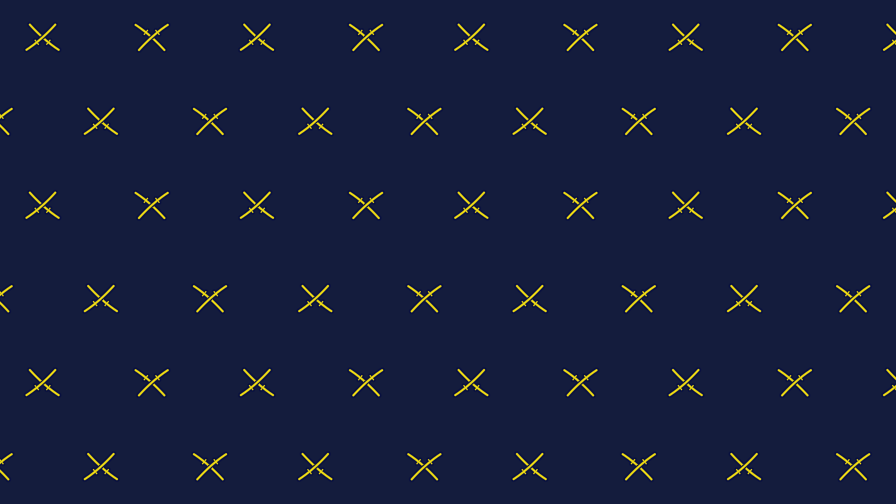
Reproduce this pattern procedurally as a Shadertoy shader.

```glsl
#define GROUND vec3(0.08, 0.11, 0.24)
#define HALO vec3(0.02, 0.05, 0.25)
#define YELLOW vec3(0.95, 0.87, 0.07)
#define UNITS_HIGH 54.0
#define ROW_PITCH 9.2
#define PAIR_PITCH 22.97
#define FLIP_OFFSET 11.69
#define ROW_SHIFT 6.25
#define FIRST_CENTRE vec2(4.56, 4.0)
#define HALF_WIDTH 0.112
#define GAP 0.25

// Gentle parabola followed by each blade
vec2 bladePoint(float t) { return vec2(t, t * (0.9 + 0.0725 * t)); }
vec2 bladeSlope(float t) { return vec2(1.0, 0.9 + 0.145 * t); }

float bladeDistance(vec2 p) {
    float t = 0.5 * (p.x + p.y);
    for (int i = 0; i < 3; i++) {
        vec2 slope = bladeSlope(t);
        t -= dot(bladePoint(t) - p, slope) / dot(slope, slope);
        t = clamp(t, -1.72, 1.36);
    }
    return length(p - bladePoint(t)) - HALF_WIDTH;
}

// Short tick across the blade, below the crossing
float guardDistance(vec2 p) {
    const float at = -0.62;
    vec2 along = normalize(bladeSlope(at));
    vec2 across = vec2(-along.y, along.x);
    vec2 q = p - bladePoint(at);
    float s = clamp(dot(q, across), -0.27, 0.27);
    return length(q - s * across) - 0.065;
}

float swordDistance(vec2 p) {
    return min(bladeDistance(p), guardDistance(p));
}

// The mirrored blade is cut where it passes under the other
float crossedDistance(vec2 p) {
    float over = swordDistance(p);
    float under = swordDistance(vec2(-p.x, p.y));
    return min(over, max(under, GAP - HALF_WIDTH - bladeDistance(p)));
}

void mainImage(out vec4 fragColor, in vec2 fragCoord) {
    float pixel = UNITS_HIGH / iResolution.y;
    vec2 p = fragCoord * pixel;
    p.y = UNITS_HIGH - p.y;
    p -= FIRST_CENTRE;

    // Rows sit on whole units; odd rows are shifted
    float row = floor(p.y / ROW_PITCH + 0.5);
    p.y = floor(row * ROW_PITCH + 0.5) - p.y;
    p.x -= ROW_SHIFT * mod(row, 2.0);

    // Each repeat holds one upright motif and one turned by half a circle
    float halfStep = 0.5 * FLIP_OFFSET;
    p.x = mod(p.x + halfStep, PAIR_PITCH) - halfStep;
    if (p.x > halfStep) p = -(p - vec2(FLIP_OFFSET, 0.0));

    // Dark rim, then the bright stroke
    float d = crossedDistance(p);
    float rim = 1.0 - smoothstep(0.1, 0.28, d);
    float stroke = 1.0 - smoothstep(-0.75 * pixel, 0.75 * pixel, d);
    vec3 colour = mix(GROUND, HALO, 0.8 * rim);
    colour = mix(colour, YELLOW, stroke);
    fragColor = vec4(colour, 1.0);
}
```
